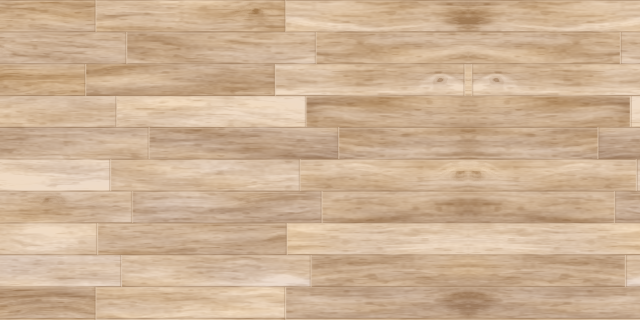
Give the GLSL for this texture, as a Shadertoy shader.

```glsl
// Pale oak plank floor: ten staggered rows with grain, knots and thin seams, mirrored about one axis.

const float ROW_H = 0.0995;       // row height, in canvas heights
const float PLANK = 0.5925;       // plank length
const float MIRROR_X = 1.4635;    // axis where the boards reflect
const float SEAM_W = 0.0012;      // half width of a seam
const float KNOT_CHANCE = 0.22;
const vec3 DARK_OAK = vec3(0.630, 0.485, 0.345);
const vec3 MID_OAK = vec3(0.800, 0.688, 0.573);
const vec3 PALE_OAK = vec3(0.935, 0.855, 0.770);
const vec3 GOLDEN = vec3(0.03, 0.0, -0.07);
const vec3 SEAM_DARK = vec3(0.62, 0.49, 0.37);
const vec3 SEAM_PALE = vec3(0.88, 0.79, 0.69);

// First joint of each row, from the left
const float JOINT[10] = float[10](
    0.300, 0.396, 0.268, 0.365, 0.466, 0.346, 0.414, 0.305, 0.380, 0.300);

// Tones of the left, middle and right plank, then burl strength at the axis
const vec4 ROW_TONE[10] = vec4[10](
    vec4(0.56, 0.52, 0.66, 0.38), vec4(0.43, 0.55, 0.46, 0.00),
    vec4(0.42, 0.40, 0.73, 0.00), vec4(0.70, 0.84, 0.42, 0.05),
    vec4(0.47, 0.40, 0.40, 0.15), vec4(0.87, 0.62, 0.64, 0.00),
    vec4(0.72, 0.47, 0.50, 0.05), vec4(0.66, 0.40, 0.76, 0.00),
    vec4(0.82, 0.67, 0.44, 0.05), vec4(0.42, 0.72, 0.44, 0.28));

float hash(vec2 p) {
    vec3 q = fract(p.xyx * 0.1031);
    q += dot(q, q.yzx + 33.33);
    return fract((q.x + q.y) * q.z);
}

float noise(vec2 p) {
    vec2 i = floor(p), f = fract(p);
    f = f * f * (3.0 - 2.0 * f);
    return mix(mix(hash(i), hash(i + vec2(1, 0)), f.x),
               mix(hash(i + vec2(0, 1)), hash(i + vec2(1, 1)), f.x), f.y);
}

// Fractal noise centred on zero
float fbm(vec2 p) {
    float sum = 0.0, amp = 0.5;
    for (int i = 0; i < 4; i++) {
        sum += amp * (noise(p) - 0.5);
        p = p * 2.03 + 7.1;
        amp *= 0.5;
    }
    return sum;
}

// Tone change from grain; p is measured from the plank corner
float grain(vec2 p, vec2 id) {
    vec2 q = p + 20.0 * vec2(hash(id + 3.1), hash(id + 8.7));

    // Knot, with the grain lines swelling around it
    vec2 centre = vec2(mix(0.1, 0.9, hash(id + 5.3)) * PLANK,
                       mix(0.25, 0.75, hash(id + 6.9)) * ROW_H);
    vec2 toKnot = (p - centre) * vec2(1.0, 1.6);
    float r = length(toKnot) + 0.022 * fbm(q * vec2(40.0, 70.0));
    float hasKnot = step(hash(id + 1.7), KNOT_CHANCE);
    float swell = hasKnot * exp(-max(r, 0.0) * 30.0);

    float bend = fbm(q * vec2(2.5, 8.0));
    float cloud = fbm(q * vec2(3.5, 13.0) + 31.0);
    float bands = fbm(vec2(q.x * 2.2, q.y * 42.0 + bend * 5.0 + swell * 4.0));
    float fibre = fbm(vec2(q.x * 9.0, q.y * 125.0 + bend * 8.0));
    float speckle = noise(q * vec2(75.0, 170.0)) - 0.5;
    float pores = smoothstep(0.66, 0.92, noise(q * vec2(28.0, 160.0)));
    float tone = 0.72 * cloud + 0.6 * bands + 0.46 * fibre
               + 0.11 * speckle - 0.15 * pores;

    float core = 1.0 - smoothstep(0.002, 0.018, r);
    return tone - hasKnot * 0.32 * core - 0.2 * swell;
}

// Smooth-edged line of half width w at distance d
float line(float d, float w, float px) {
    return 1.0 - smoothstep(w - 0.5 * px, w + px, abs(d));
}

void mainImage(out vec4 fragColor, in vec2 fragCoord) {
    float px = 1.0 / iResolution.y;
    vec2 uv = fragCoord * px;
    float axisDist = abs(uv.x - MIRROR_X);
    vec2 p = vec2(MIRROR_X - axisDist, 1.0 - uv.y);

    // Plank cell
    float rowPos = p.y / ROW_H;
    int row = int(floor(rowPos)) % 10;
    float across = fract(rowPos) * ROW_H;
    float colPos = (p.x - JOINT[row]) / PLANK + 1.0;
    float col = floor(colPos);
    float along = fract(colPos) * PLANK;
    vec2 id = vec2(col, float(row)) * 3.7 + 11.0;

    // Wood tone and colour
    vec4 rowTone = ROW_TONE[row];
    float tone = rowTone[clamp(int(col), 0, 2)] + grain(vec2(along, across), id);
    float burlShape = length(vec2(axisDist * 9.0, (across / ROW_H - 0.55) * 1.3));
    tone -= rowTone.w * exp(-2.0 * burlShape * burlShape)
          * (1.0 + 3.0 * fbm(p * vec2(20.0, 70.0)));
    tone = clamp(tone, 0.0, 1.0);
    vec3 color = tone < 0.5 ? mix(DARK_OAK, MID_OAK, tone * 2.0)
                            : mix(MID_OAK, PALE_OAK, tone * 2.0 - 1.0);
    float warmth = 0.5 * (hash(id + 9.4) - 0.45)
                 + 1.1 * fbm(vec2(along * 4.0, across * 22.0) + id * 5.0);
    color += warmth * GOLDEN;

    // Seams: brown long edges with a faint pale lip, pale end joints with a shaded side
    float rowEdge = (fract(rowPos + 0.5) - 0.5) * ROW_H;
    float endEdge = (fract(colPos + 0.5) - 0.5) * PLANK;
    float wear = 0.5 + noise(vec2(p.x * 22.0, floor(rowPos + 0.5) * 5.0));
    color = mix(color, SEAM_PALE, 0.35 * line(rowEdge - 3.0 * SEAM_W, SEAM_W, px));
    color = mix(color, SEAM_DARK, 0.50 * wear * line(rowEdge, SEAM_W, px));
    color = mix(color, SEAM_DARK, 0.35 * line(endEdge + 2.5 * SEAM_W, SEAM_W, px));
    color = mix(color, SEAM_PALE, 0.55 * line(endEdge, SEAM_W, px));

    fragColor = vec4(color, 1.0);
}
```
